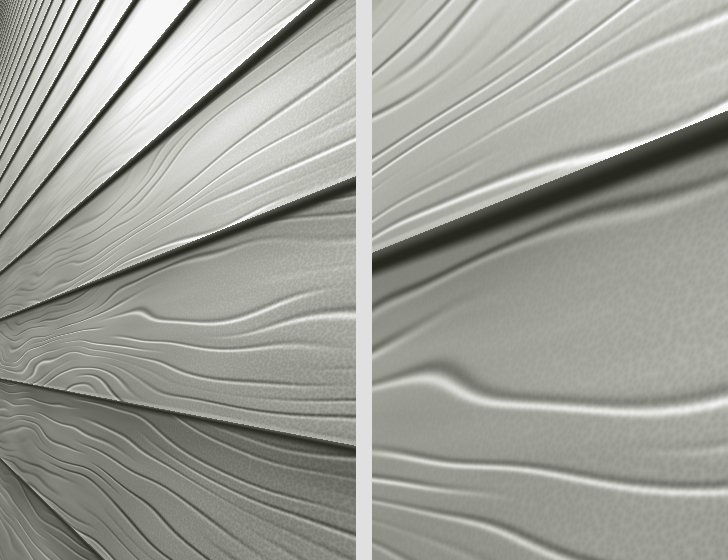
Left: the whole. Right: its middle third, enlarged.
Give the GLSL for this texture, as a WebGL 2 fragment shader.

```glsl
#version 300 es
precision highp float;
// Grey lap siding with embossed wood grain, receding to a vanishing point on the left.
uniform vec2 u_resolution;
out vec4 fragColor;

float hash(vec2 p) {
  p = fract(p * vec2(0.1031, 0.1137));
  p += dot(p, p.yx + 33.3);
  return fract((p.x + p.y) * p.x * 7.7);
}

// Layered, rotated and bent sines, roughly -1 to 1
float waves(vec2 p) {
  float sum = 0.0, amp = 0.6;
  for (int i = 0; i < 4; i++) {
    sum += amp * sin(p.x + 0.8 * sin(p.y));
    p = mat2(0.8, 0.6, -0.6, 0.8) * p * 1.7 + 2.3;
    amp *= 0.5;
  }
  return sum;
}

// Distance to the nearest scattered cell point
float cells(vec2 p) {
  vec2 id = floor(p);
  float nearest = 2.0;
  for (int y = -1; y <= 1; y++)
    for (int x = -1; x <= 1; x++) {
      vec2 c = id + vec2(x, y);
      vec2 point = c + vec2(hash(c), hash(c + 41.7));
      nearest = min(nearest, distance(p, point));
    }
  return nearest;
}

float ridge(float x, float width) {
  return exp(-x * x / (width * width));
}

// Embossed grain: each contour pairs a lit ridge with a dark groove
float grain(float along, float across, float seed, float pixel) {
  vec2 q = vec2(along * 1.1 + seed * 17.0, across * 3.2 + seed * 5.0);
  float contour = 13.0 * across + 2.4 * waves(q);
  float id = floor(contour), f = contour - id;
  float strength = smoothstep(-0.55, 0.5, waves(vec2(along * 1.6 + id * 3.1, id * 1.7 + seed)));
  float width = max(0.1, pixel * 9.0);
  float lit = 0.5 + 0.5 * sin(across * 5.0 + seed * 6.0 + along * 0.3);
  float relief = mix(0.1, 0.27, lit) * ridge(f - 0.4, width)
               - mix(0.27, 0.13, lit) * ridge(f - 0.6, width * 1.1);
  return relief * strength * 0.1 / width;
}

void main() {
  vec2 p = gl_FragCoord.xy / u_resolution.y;

  // Perspective: boards fan out from the vanishing point
  vec2 ray = p - vec2(-0.181, 0.359);
  float depth = max(0.646 * ray.x - 0.14 * ray.y, 0.01);
  float row = (0.19 * ray.x + ray.y) / depth;
  float along = 1.0 / depth;
  float board = floor(row), v = row - board;
  float pixel = fwidth(row);
  float seed = hash(vec2(board + 31.0, 7.0));

  // Broad light with glare near the top
  float light = mix(0.52, 0.69, smoothstep(0.1, 0.85, p.y));
  light += 0.13 * (p.x - 0.3) + 0.05 * (seed - 0.5);
  vec2 glare = (p - vec2(0.27, 0.93)) * vec2(3.6, 3.2);
  light += 0.32 * exp(-dot(glare, glare));
  light -= 0.35 * exp(-p.x / 0.04) * smoothstep(0.75, 1.0, p.y);

  // Grain, smoother on the distant boards, and gritty paint up close
  float relief = grain(along, v, seed, pixel);
  light += relief * mix(1.0, 0.4, smoothstep(1.8, 3.0, row));
  float grit = cells(vec2(along * 60.0, row * 75.0)) - 0.5;
  light += 0.09 * grit * smoothstep(0.15, 0.5, depth);
  light += 0.025 * waves(vec2(along * 3.0, row * 22.0));

  // Soft shade beneath the overlap and a bright lower rim
  light *= 1.0 - 0.27 * smoothstep(0.6, 1.0, v);
  float rim = 1.0 - smoothstep(0.012, 0.02 + pixel, v);
  light += 0.1 * rim;

  // Underside and cast shadow, deeper on the boards seen from below
  float band = 0.03 + 0.035 * clamp(board + 1.0, 0.0, 5.0);
  float start = 1.0 - band;
  float soft = 0.015 + pixel;
  float shadow = smoothstep(start - soft, start + soft, v);
  shadow *= 1.0 - smoothstep(1.0 - pixel, 1.0, v) * 0.3;
  float underside = mix(0.15, 0.34, smoothstep(start + band * 0.45, 1.0, v));
  light = mix(light, underside, shadow);

  // Warm green tint that fades in the highlights
  vec3 tint = vec3(0.0, 0.006, -0.024) * (1.0 - smoothstep(0.75, 0.95, light));
  fragColor = vec4(clamp(light + tint, 0.0, 0.97), 1.0);
}
```
